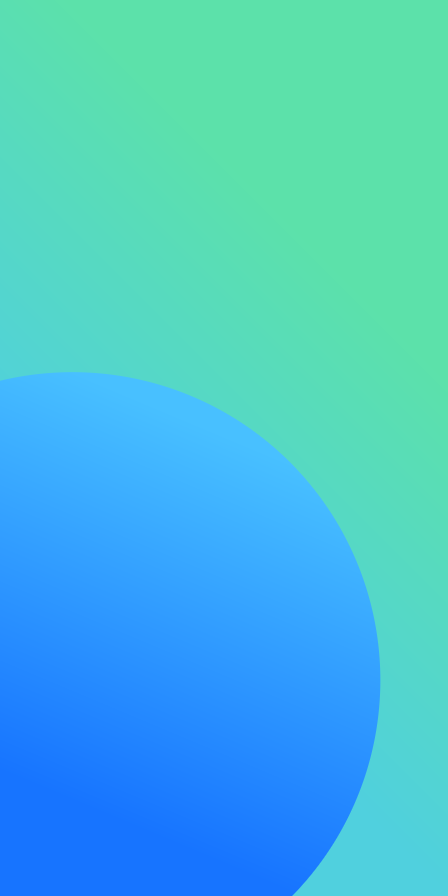
Reproduce this background procedurally as a Shadertoy shader.

```glsl
// A large blue disc rising from the lower left over a green to cyan backdrop.
// Each surface is a clamped linear gradient along its own slanted axis;
// the disc is cut out with an antialiased distance function.

// Lengths are in canvas widths, origin at the lower left.
const vec2  DISC_CENTER = vec2(0.1615, 0.4818);
const float DISC_RADIUS = 0.6875;

// Gradient axes, with the positions along them where the blend starts and ends.
const vec2 BACKDROP_AXIS = vec2(-1.0, -1.0);
const vec2 BACKDROP_SPAN = vec2(-2.15, -1.0);
const vec2 DISC_AXIS     = vec2(-0.42, -1.0);
const vec2 DISC_SPAN     = vec2(-1.24, -0.28);

const vec3 GREEN      = vec3(0.360, 0.882, 0.667);
const vec3 CYAN       = vec3(0.312, 0.815, 0.870);
const vec3 LIGHT_BLUE = vec3(0.282, 0.753, 1.000);
const vec3 DEEP_BLUE  = vec3(0.090, 0.455, 1.000);

vec3 linearGradient(vec2 p, vec2 axis, vec2 span, vec3 from, vec3 to) {
    float t = (dot(p, axis) - span.x) / (span.y - span.x);
    return mix(from, to, clamp(t, 0.0, 1.0));
}

float circleDistance(vec2 p, vec2 center, float radius) {
    return length(p - center) - radius;
}

void mainImage(out vec4 fragColor, in vec2 fragCoord) {
    vec2 p = fragCoord / iResolution.x;
    float pixel = 1.0 / iResolution.x;

    // Surfaces
    vec3 backdrop = linearGradient(p, BACKDROP_AXIS, BACKDROP_SPAN, GREEN, CYAN);
    vec3 disc = linearGradient(p, DISC_AXIS, DISC_SPAN, LIGHT_BLUE, DEEP_BLUE);

    // Disc coverage with a one pixel soft edge
    float edge = circleDistance(p, DISC_CENTER, DISC_RADIUS);
    float coverage = clamp(0.5 - edge / pixel, 0.0, 1.0);

    fragColor = vec4(mix(backdrop, disc, coverage), 1.0);
}
```
